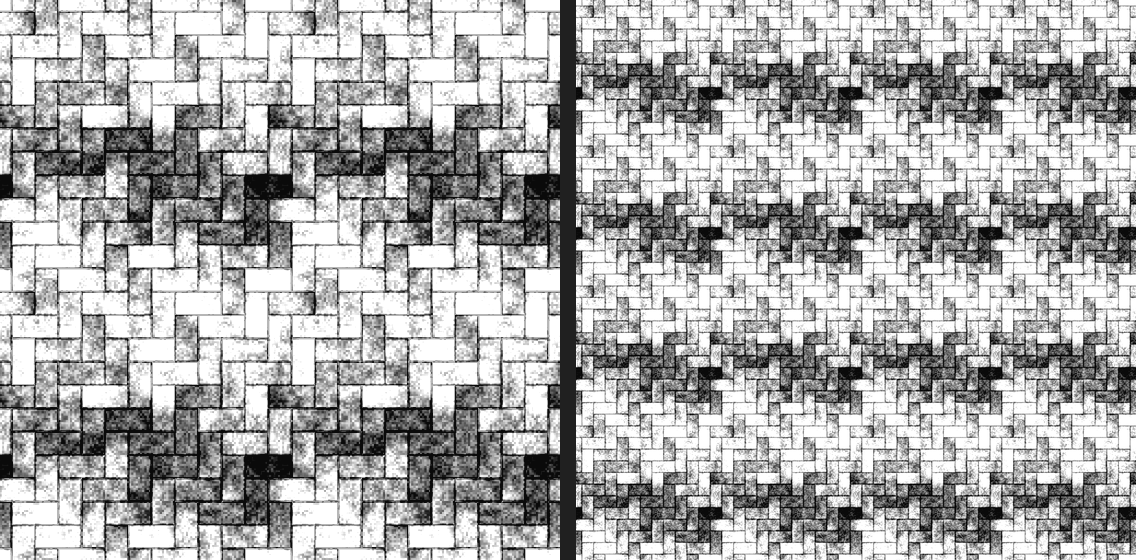
Left: one tile. Right: repeated 2 by 2.
A Shadertoy shader for this pattern:

```glsl
// Weathered herringbone brick paving in greys, two tiles by two, with grainy stains.

float hash(vec2 p) {
    vec3 q = fract(p.xyx * 0.1031);
    q += dot(q, q.yzx + 33.33);
    return fract((q.x + q.y) * q.z);
}

// Wrapping value noise; a small softness turns the blend into square blocks.
float noise(vec2 p, float period, float softness) {
    vec2 i = floor(p);
    vec2 f = smoothstep(0.5 - softness, 0.5 + softness, p - i);
    vec2 a = mod(i, period), b = mod(i + 1.0, period);
    return mix(mix(hash(a), hash(vec2(b.x, a.y)), f.x),
               mix(hash(vec2(a.x, b.y)), hash(b), f.x), f.y);
}

void mainImage(out vec4 fragColor, in vec2 fragCoord) {
    vec2 uv = fragCoord / iResolution.xy;
    vec2 p = uv * 24.0 + 0.5;

    // Herringbone: phases 0 and 1 lie flat, phases 2 and 3 stand upright.
    vec2 origin = floor(p);
    float phase = mod(origin.x + origin.y + 1.0, 4.0);
    vec2 size = phase < 1.5 ? vec2(2.0, 1.0) : vec2(1.0, 2.0);
    if (phase == 1.0) origin.x -= 1.0;
    if (phase == 3.0) origin.y -= 1.0;
    vec2 local = p - origin;
    vec2 brick = mod(origin, 12.0);

    // Joint lines
    vec2 inset = min(local, size - local);
    float edge = min(inset.x, inset.y);
    float aa = 12.0 / iResolution.y;
    float joint = 1.0 - smoothstep(0.055 - aa, 0.055 + aa, edge);

    // Broad stains, shared by neighbouring bricks
    float dirt = 0.13 + 0.2 * cos(6.2832 * (uv.y * 2.0 - 0.39));
    dirt += 0.5 * (noise(uv * 8.0 + 0.3, 4.0, 0.5) - 0.5);

    // Tone and mottling of each brick
    dirt += 0.6 * (hash(brick + 51.0) - 0.5);
    dirt += 0.7 * (noise(local + brick * 5.3, 128.0, 0.5) - 0.5);
    dirt += 0.5 * (noise(local * 3.0 + brick * 7.7, 128.0, 0.5) - 0.5);

    // Square grain
    float grainSoftness = min(0.5, 128.0 / iResolution.y);
    dirt += 0.5 * (noise(uv * 256.0 - 0.5, 128.0, grainSoftness) - 0.5);

    // Joints fade where the bricks are clean
    float darkness = clamp(max(dirt, -0.25) + 0.55 * joint, 0.0, 1.0);
    fragColor = vec4(vec3(mix(1.0, 0.04, darkness)), 1.0);
}
```
